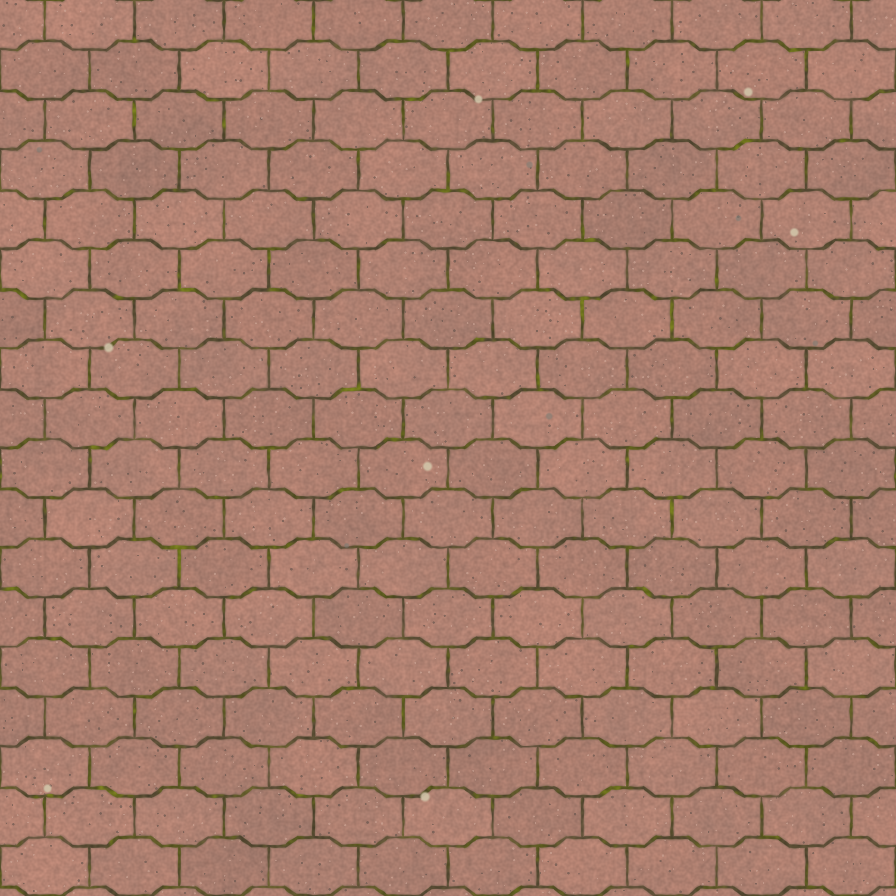
This texture is drawn by a three.js fragment shader. Its source:

```glsl
varying vec2 vUv;

const vec2 PAVERS = vec2(10.0, 18.0);    // repeats across and down
const float ROW_SHIFT = 0.09;            // height of the first bed joint, in rows
const float NOTCH_DEPTH = 0.085;         // half height of the bed joint step, in rows
const float NOTCH_FLAT = 0.18;           // half length of each flat run, in pavers
const float NOTCH_SLOPE = 0.13;          // length of each slanted run, in pavers
const float JOINT_HALF = 0.0012;         // the rest are in canvas widths
const float JOINT_SOFT = 0.0011;
const float EDGE_WEAR = 0.0030;
const float WOBBLE = 0.0011;
const float GRAIN = 0.085;
const float PAVER_VARIATION = 0.035;

const vec3 CLAY = vec3(0.715, 0.515, 0.450);
const vec3 CLAY_DULL = vec3(0.620, 0.470, 0.420);
const vec3 WORN_EDGE = vec3(0.530, 0.420, 0.350);
const vec3 SOIL = vec3(0.330, 0.285, 0.190);
const vec3 MOSS = vec3(0.350, 0.345, 0.120);
const vec3 MOSS_BRIGHT = vec3(0.440, 0.460, 0.110);
const vec3 PIT = vec3(0.400, 0.330, 0.300);
const vec3 GRIT = vec3(0.810, 0.660, 0.600);
const vec3 PEBBLE_PALE = vec3(0.820, 0.770, 0.660);
const vec3 PEBBLE_GREY = vec3(0.480, 0.490, 0.460);

vec2 hash2(vec2 p) {
  vec3 q = fract(p.xyx * vec3(0.1031, 0.1030, 0.0973));
  q += dot(q, q.yzx + 33.33);
  return fract((q.xx + q.yz) * q.zy);
}

float cornerSlope(vec2 cell, vec2 offset, float period, float seed) {
  float angle = 6.28318 * hash2(mod(cell, period) + seed).x;
  return dot(vec2(cos(angle), sin(angle)), offset);
}

// Gradient noise that wraps after a whole number of cells
float noise(vec2 uv, float period, float seed) {
  vec2 p = uv * period;
  vec2 i = floor(p);
  vec2 f = p - i;
  vec2 w = f * f * f * (f * (f * 6.0 - 15.0) + 10.0);
  vec2 e = vec2(1.0, 0.0);
  float low = mix(cornerSlope(i, f, period, seed),
                  cornerSlope(i + e.xy, f - e.xy, period, seed), w.x);
  float high = mix(cornerSlope(i + e.yx, f - e.yx, period, seed),
                   cornerSlope(i + e.xx, f - e.xx, period, seed), w.x);
  return mix(low, high, w.y);
}

// Scattered dots: x is coverage, y a random value per dot
vec2 dots(vec2 uv, float cells, float density, float radius, float seed) {
  vec2 p = uv * cells;
  vec2 id = mod(floor(p), cells) + seed;
  vec2 pick = hash2(id + 17.0);
  float r = radius * (0.5 + 0.5 * pick.y);
  vec2 centre = mix(vec2(0.25), vec2(0.75), hash2(id));
  float d = length(fract(p) - centre) / cells;
  float cover = 1.0 - smoothstep(r * 0.6, r * 1.3, d);
  return vec2(cover * step(pick.x, density), pick.y);
}

// Distance along x to the nearest upright joint of a row, in pavers
float uprightDistance(float x, float row) {
  return abs(fract(x - 0.5 * mod(row, 2.0) + 0.5) - 0.5);
}

void main() {
  // Paver layout: stepped bed joints, alternate rows shifted by half
  vec2 warp = vec2(noise(vUv, 64.0, 3.0), noise(vUv, 64.0, 9.0));
  vec2 p = (vUv + WOBBLE * warp) * PAVERS - vec2(0.0, ROW_SHIFT);
  float bed = floor(p.y + 0.5);
  float ramp = (uprightDistance(p.x, bed) - NOTCH_FLAT) / NOTCH_SLOPE;
  float bedHeight = bed + NOTCH_DEPTH * (1.0 - 2.0 * clamp(ramp, 0.0, 1.0));
  float onSlope = smoothstep(-0.2, 0.2, ramp) * (1.0 - smoothstep(0.8, 1.2, ramp));
  float row = bed - step(p.y, bedHeight);
  float bedDistance = abs(p.y - bedHeight) / PAVERS.y * mix(1.0, 0.8, onSlope);
  float upright = uprightDistance(p.x, row) / PAVERS.x;
  float jointDistance = min(bedDistance, upright);

  // Clay: tone per paver, cloudy dirt and fine grain
  vec2 paver = vec2(floor(p.x - 0.5 * mod(row, 2.0)), row);
  vec2 tone = hash2(mod(paver, PAVERS) + 41.0);
  float cloud = noise(vUv, 9.0, 5.0) + 0.7 * noise(vUv, 31.0, 11.0);
  float speckle = noise(vUv, 150.0, 21.0) + noise(vUv, 287.0, 33.0);
  float dull = 0.36 + 0.45 * cloud + 0.35 * (tone.x - 0.5) + 0.35 * noise(vUv, 83.0, 7.0);
  vec3 color = mix(CLAY, CLAY_DULL, clamp(dull, 0.0, 1.0));
  color *= 1.0 + PAVER_VARIATION * (tone.y - 0.5) + GRAIN * speckle;

  // Pits and pale grit
  color = mix(color, PIT, 0.65 * dots(vUv, 94.0, 0.16, 0.0016, 51.0).x);
  color = mix(color, GRIT, 0.60 * dots(vUv, 118.0, 0.15, 0.0014, 73.0).x);

  // Joints: uneven width, worn rims, soil and moss
  float patchy = noise(vUv, 22.0, 61.0);
  float fine = noise(vUv, 110.0, 67.0);
  float halfWidth = JOINT_HALF * (1.0 + 0.7 * patchy + 0.6 * fine + 0.35 * onSlope);
  float rim = 1.0 - smoothstep(halfWidth, halfWidth + EDGE_WEAR, jointDistance);
  color = mix(color, WORN_EDGE, rim * clamp(0.55 + 0.6 * fine, 0.0, 1.0));
  float joint = 1.0 - smoothstep(halfWidth - 0.5 * JOINT_SOFT, halfWidth + JOINT_SOFT, jointDistance);
  float mossy = smoothstep(-0.25, 0.35, noise(vUv, 27.0, 79.0) + 0.4 * fine);
  vec3 filling = mix(SOIL, MOSS, mossy);
  filling = mix(filling, MOSS_BRIGHT, smoothstep(0.25, 0.6, patchy + 0.5 * fine) * mossy);
  filling *= 1.0 + 0.25 * noise(vUv, 190.0, 83.0);
  color = mix(color, filling, joint * clamp(0.92 + 0.5 * patchy, 0.6, 1.0));

  // A few loose pebbles and grey stains
  vec2 pebble = dots(vUv, 14.0, 0.07, 0.0055, 97.0);
  vec3 pebbleColor = mix(PEBBLE_GREY, PEBBLE_PALE, step(0.55, pebble.y));
  color = mix(color, pebbleColor, pebble.x * mix(0.55, 0.9, step(0.55, pebble.y)));

  gl_FragColor = vec4(color, 1.0);
}
```
